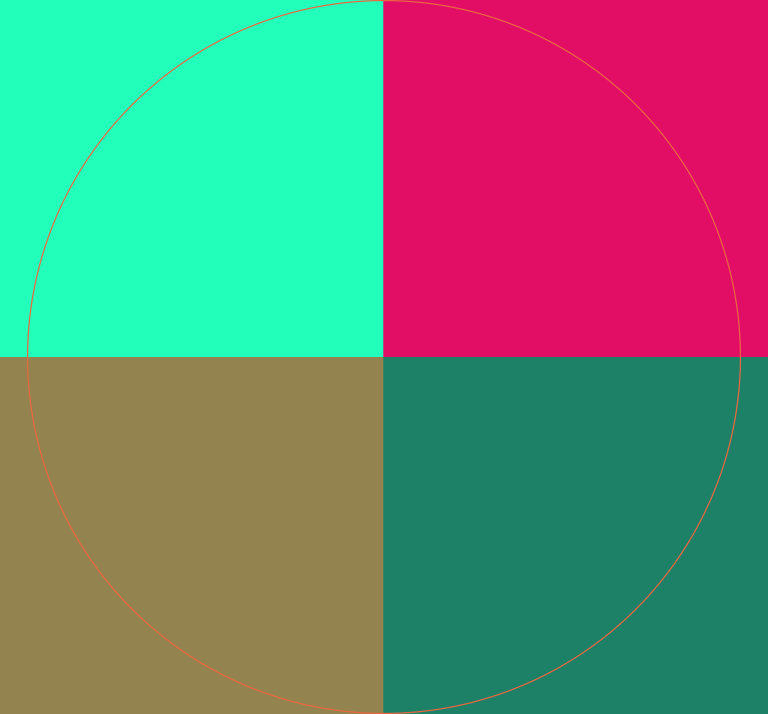
A Shadertoy shader for this background:

```glsl
// Four flat colour quadrants crossed by one thin coral circle.

const vec3 MINT  = vec3(0.133, 1.0, 0.733);
const vec3 PINK  = vec3(0.886, 0.055, 0.400);
const vec3 OCHRE = vec3(0.576, 0.514, 0.306);
const vec3 TEAL  = vec3(0.110, 0.505, 0.405);
const vec3 CORAL = vec3(0.93, 0.40, 0.25);

const vec2 CROSSING = vec2(-0.001, 0.0);
const float RING_RADIUS = 0.4992;
const float RING_WIDTH = 0.0017;

// Soft step from 0 to 1, one pixel wide
float edge(float dist, float pixel) {
    return clamp(dist / pixel + 0.5, 0.0, 1.0);
}

// Signed distance to each axis selects the quadrant colour
vec3 quadrants(vec2 p, float pixel) {
    float right = edge(p.x, pixel);
    float top = edge(p.y, pixel);
    return mix(mix(OCHRE, TEAL, right), mix(MINT, PINK, right), top);
}

// Pixel coverage of a circular outline
float ring(vec2 p, float radius, float width, float pixel) {
    float dist = length(p) - radius;
    return edge(dist + 0.5 * width, pixel) - edge(dist - 0.5 * width, pixel);
}

void mainImage(out vec4 fragColor, in vec2 fragCoord) {
    // Centred coordinates in units of the canvas height
    float pixel = 1.0 / iResolution.y;
    vec2 p = (fragCoord - 0.5 * iResolution.xy) * pixel;

    vec3 color = quadrants(p - CROSSING, pixel);
    color = mix(color, CORAL, ring(p, RING_RADIUS, RING_WIDTH, pixel));
    fragColor = vec4(color, 1.0);
}
```
